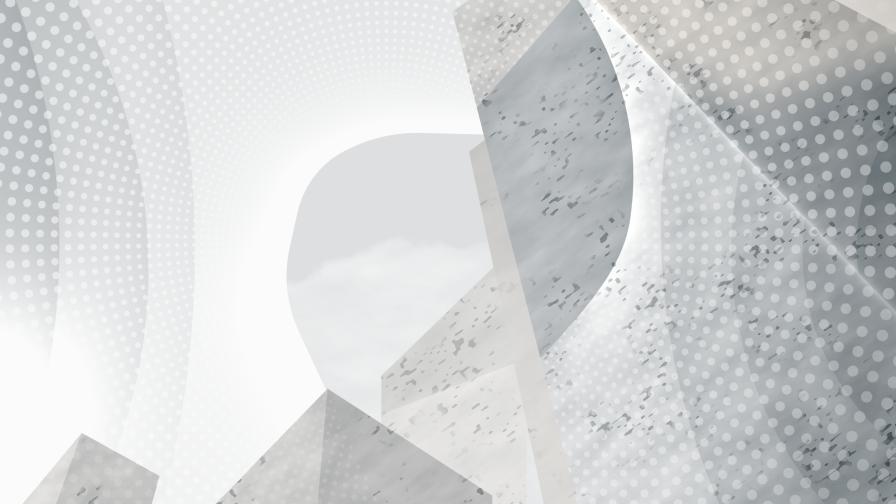
Give the GLSL for this background, as a WebGL 1 fragment shader.

```glsl
precision highp float;
// Pale concrete towers and pyramids under a bright sky, overlaid with a rounded
// glass opening, translucent arcs and a radial halftone of white dots.
// Half planes and circles are layered by lightness, then tinted.
uniform vec2 u_resolution;

const vec2 CANVAS = vec2(16.0, 9.0);
const vec2 DOT_CENTER = vec2(6.9, 4.7);
const float DOT_COUNT = 150.0;
const float DOT_STRENGTH = 0.55;
const float GRAIN = 0.16;
const float PIT_AMOUNT = 0.22;
const vec3 COOL_SHADOW = vec3(0.0, 0.06, 0.09);
const vec3 WARM = vec3(0.025, 0.0, -0.025);

vec2 p;           // canvas position
float edgeWidth;

float hash(vec2 c) {
  c = fract(c * vec2(0.1031, 0.1137));
  c += dot(c, c.yx + 33.33);
  return fract((c.x + c.y) * c.x * 7.31);
}
float noise(vec2 c) {
  vec2 i = floor(c), f = fract(c);
  f = f * f * (3.0 - 2.0 * f);
  return mix(mix(hash(i), hash(i + vec2(1, 0)), f.x),
             mix(hash(i + vec2(0, 1)), hash(i + vec2(1, 1)), f.x), f.y);
}
float fbm(vec2 c) {
  float sum = 0.0, amp = 0.5;
  for (int i = 0; i < 5; i++) {
    sum += amp * noise(c);
    c = mat2(1.6, 1.2, -1.2, 1.6) * c + 7.3;
    amp *= 0.5;
  }
  return sum;
}
float fill(float d) { return smoothstep(-edgeWidth, edgeWidth, d); }

// Signed distance to a line, positive to the left of its direction
float side(float ax, float ay, float bx, float by) {
  vec2 d = normalize(vec2(bx - ax, by - ay));
  return dot(p - vec2(ax, ay), vec2(-d.y, d.x));
}
float roundMin(float a, float b) {
  float h = max(0.5 - abs(a - b), 0.0);
  return min(a, b) - h * h * 0.5;
}
// Shade inside a big circle, strongest at its rim; x, y is the outermost point
float arcShade(float x, float y, float radius, float facing) {
  float d = radius - length(p - vec2(x - facing * radius, y));
  return fill(d) * (0.3 + 0.7 * exp(-max(d, 0.0) * 1.6));
}
float dots() {
  vec2 q = p - DOT_CENTER;
  float r = max(length(q), 0.01), turn = DOT_COUNT / 6.2831853;
  vec2 cell = fract(vec2(log(r), atan(q.y, q.x)) * turn) - 0.5;
  float size = mix(0.2, 0.27, smoothstep(2.0, 7.0, r));
  return fill((size - length(cell)) * r / turn) * smoothstep(1.6, 3.6, r);
}
float concrete() {
  vec2 q = mat2(0.8, -0.6, 0.6, 0.8) * p;   // streaks climb to the right
  float pits = smoothstep(0.7, 0.84, noise(q * vec2(9.0, 17.0)))
             * smoothstep(0.46, 0.66, fbm(p * 1.3 + 4.0));
  return GRAIN * (fbm(q * vec2(1.4, 3.6)) - 0.48) - PIT_AMOUNT * pits;
}

void main() {
  p = gl_FragCoord.xy / u_resolution * CANVAS;
  edgeWidth = 0.75 * CANVAS.y / u_resolution.y;
  float stone = concrete();

  // Sky with translucent arcs on the left
  float v = 0.94 - 0.06 * smoothstep(2.0, 9.0, p.y);
  v -= smoothstep(0.0, 5.0, p.y + 0.35 * p.x) * (0.09 * arcShade(1.06, 4.62, 12.7, 1.0)
     + 0.07 * arcShade(2.65, 4.2, 9.48, 1.0) + 0.05 * arcShade(3.48, 4.52, 17.8, 1.0));
  v -= 0.08 * (1.0 - smoothstep(0.0, 2.5, p.x)) * smoothstep(3.0, 6.0, p.y);
  v += 0.15 * exp(-0.3 * dot(p - vec2(0.0, 1.9), p - vec2(0.0, 1.9)));

  // Rounded opening: glow outside, clouds inside
  float hole = roundMin(side(5.46, 5.87, 5.0, 3.8), side(5.0, 3.8, 5.83, 2.02));
  hole = roundMin(hole, side(6.67, 6.65, 5.46, 5.87));
  hole = roundMin(hole, side(8.54, 6.6, 6.67, 6.65));
  v = min(v + 0.11 * exp(min(hole, 0.0) * 0.9), 0.985);
  float cloudTop = 4.35 - 0.14 * (p.x - 7.5) * (p.x - 7.5) + 0.7 * fbm(p * 1.7);
  float cloud = smoothstep(-0.1, 0.15, cloudTop - p.y);
  v = mix(v, 0.865 + cloud * (0.015 + 0.07 * fbm(p * vec2(1.2, 2.6))), fill(hole));
  float dotMask = 1.0 - fill(hole);

  // Low block and the narrow side face of the tower
  float block = fill(min(min(p.x - 6.81, 9.4 - p.x), side(8.75, 4.17, 6.81, 2.29)));
  v = mix(v, 0.83 + 0.05 * fill(side(9.79, 2.75, 6.81, 1.6)) + 0.6 * stone, block);
  float strip = fill(min(side(8.375, 6.29, 9.71, 0.0), side(8.65, 6.5, 8.375, 6.29)));
  v = mix(v, 0.84 - 0.07 * smoothstep(2.5, 6.0, p.y) + 0.4 * stone, strip);
  float warmth = max(block * 0.4, strip * 0.6);
  dotMask *= 1.0 - 0.7 * max(block, strip);

  // Main tower face with arcs, and the glass lens across it
  float tower = fill(min(side(8.08, 8.79, 10.31, 0.0), side(8.38, 9.0, 8.08, 8.79)));
  float upperEdge = side(8.65, 7.23, 10.2, 9.0), upper = fill(upperEdge);
  float lens = roundMin(5.46 - length(p - vec2(5.85, 5.87)), side(9.79, 2.75, 11.04, 4.1));
  lens = min(lens, -upperEdge);
  float rightPart = smoothstep(9.8, 11.0, p.x);
  float face = 0.84 - 0.11 * smoothstep(10.8, 15.0, p.x)
    - 0.07 * arcShade(11.8, 5.0, 12.5, -1.0) - 0.06 * arcShade(13.06, 4.5, 6.9, -1.0)
    - 0.06 * arcShade(14.33, 4.5, 4.4, -1.0) + 0.16 * exp(min(lens, 0.0) * 2.2) * rightPart;
  float lensTone = 0.74 - 0.04 * smoothstep(3.0, 6.0, p.y)
    - 0.06 * exp(-max(lens, 0.0) * 3.0) * rightPart;
  face = mix(mix(face, 0.79, upper), lensTone, fill(lens));
  v = mix(v, face + stone, tower);
  warmth = mix(warmth, 0.5 * upper, tower);
  dotMask = mix(dotMask, 0.65 * (1.0 - fill(lens)), tower);

  // Far block beyond the bright diagonal, and the sky corner
  float diagonal = side(10.63, 9.0, 16.0, 3.42), beyond = fill(diagonal);
  float lit = smoothstep(6.8, 8.3, p.y + 0.25 * sin(p.x * 1.5));
  float far = mix(0.65, 0.84, lit) - 0.07 * smoothstep(4.0, 5.6, p.y) + 0.8 * stone;
  v = mix(v, far - 0.07 * arcShade(15.3, 4.6, 4.0, -1.0), beyond);
  warmth = mix(warmth, lit, beyond);
  dotMask = mix(dotMask, 0.8, beyond);
  v += 0.16 * exp(-abs(diagonal) * 14.0) * smoothstep(10.2, 10.8, p.x);
  v = mix(v, 0.95, fill(side(14.9, 9.0, 16.0, 8.42)));

  // Foreground pyramids, each split by a ridge
  float big = fill(min(min(side(5.85, 2.06, 3.85, 0.0), side(8.79, 0.15, 5.85, 2.06)), 8.79 - p.x));
  v = mix(v, 0.8 - 0.09 * fill(side(5.85, 2.06, 5.67, 0.0)) + stone, big);
  float small = min(side(1.46, 1.27, 0.4, 0.0), side(2.85, 0.5, 1.46, 1.27));
  small = fill(min(small, side(2.71, 0.0, 2.85, 0.5)));
  v = mix(v, 0.84 - 0.09 * fill(side(1.46, 1.27, 1.0, 0.0)) + stone, small);
  warmth = mix(warmth, 0.5, max(big, small));
  dotMask *= 1.0 - 0.75 * max(big, small);

  // Halftone, corner falloff and tint
  v = mix(v, 0.98, dots() * dotMask * DOT_STRENGTH);
  v -= 0.17 * smoothstep(5.5, 9.5, length(p - vec2(8.0, 4.8))) * smoothstep(10.0, 14.0, p.x);
  v = clamp(v, 0.0, 1.0);
  gl_FragColor = vec4(vec3(v) + (1.0 - v) * COOL_SHADOW + warmth * WARM, 1.0);
}
```
